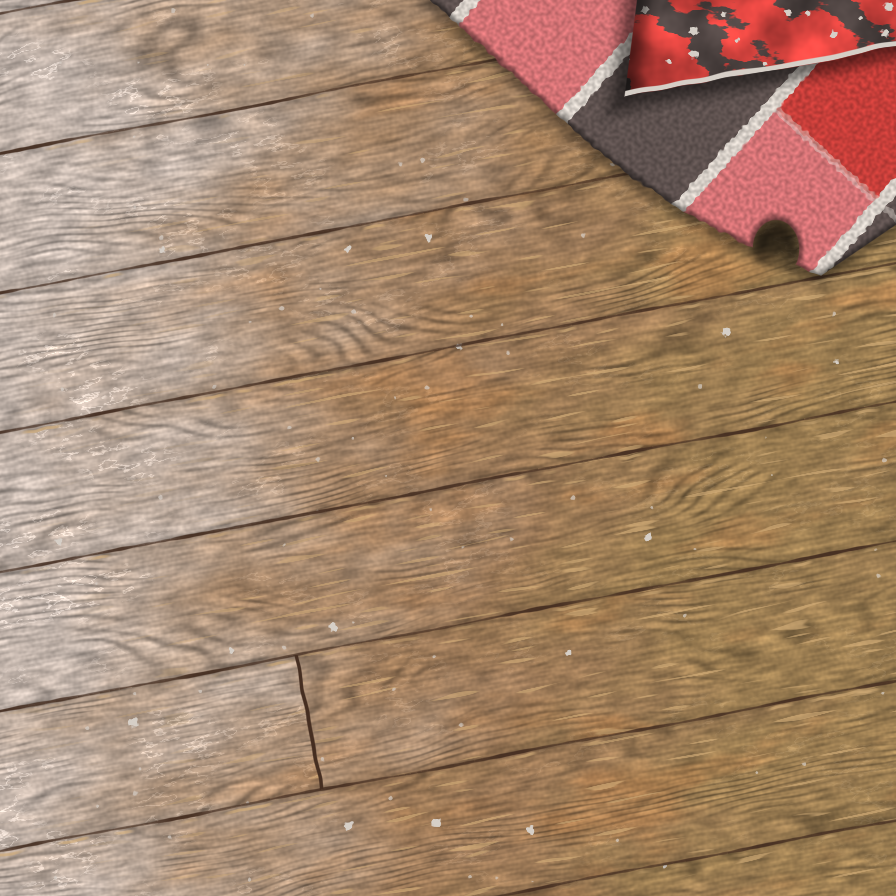
A Shadertoy shader for this texture:

```glsl
// Worn, varnished floorboards with a plaid blanket and cushion at the upper right.
// Boards are rows of a rotated frame, grain is contour lines of stretched gradient
// noise, and the cloth is cut out with signed distances.

const float TILT = 0.188;      // slope of the boards, radians
const float BOARD = 0.153;     // board width
const float TOP_SEAM = 0.967;  // height of the first seam
const vec3 BROWN = vec3(0.61, 0.47, 0.34);
const vec3 OLIVE = vec3(0.60, 0.49, 0.31);
const vec3 AMBER = vec3(0.70, 0.49, 0.30);
const vec3 GOLD = vec3(0.84, 0.69, 0.48);
const vec3 SHEEN = vec3(0.78, 0.735, 0.71);
const vec3 GAP = vec3(0.27, 0.18, 0.13);
const vec3 PINK = vec3(0.83, 0.45, 0.46);
const vec3 RED = vec3(0.86, 0.27, 0.25);
const vec3 CHARCOAL = vec3(0.37, 0.32, 0.31);
const vec3 WOOL = vec3(0.84, 0.81, 0.78);

vec2 hash2(vec2 p) {
  vec3 q = fract(p.xyx * vec3(0.1031, 0.1030, 0.0973));
  q += dot(q, q.yzx + 33.33);
  return fract((q.xx + q.yz) * q.zy);
}

float corner(vec2 cell, vec2 offset) {
  float a = 6.2832 * hash2(cell).x;
  return dot(vec2(cos(a), sin(a)), offset);
}

// Gradient noise, about -0.7 to 0.7
float noise(vec2 p) {
  vec2 i = floor(p), f = p - i, e = vec2(1, 0);
  vec2 u = f * f * f * (f * (f * 6.0 - 15.0) + 10.0);
  return mix(mix(corner(i, f), corner(i + e.xy, f - e.xy), u.x),
             mix(corner(i + e.yx, f - e.yx), corner(i + 1.0, f - 1.0), u.x), u.y);
}

float fbm(vec2 p) {
  float sum = 0.0, amp = 1.0;
  for (int k = 0; k < 4; k++, amp *= 0.5) {
    sum += amp * noise(p);
    p = p * 2.03 + 17.1;
  }
  return sum;
}

// Soft line of the given half width around d = 0
float line(float d, float halfWidth, float soft) {
  return 1.0 - smoothstep(halfWidth - soft, halfWidth + soft, abs(d));
}

// Small uneven specks, at most one per cell
float specks(vec2 p, float cells, float chance, float radius, float soft) {
  vec2 id = floor(p * cells), rnd = hash2(id + 71.0);
  float d = length(p - (id + 0.25 + 0.5 * rnd) / cells);
  d += radius * noise(p * 260.0);
  return step(hash2(id + 9.0).x, chance) * line(d, radius * (0.5 + rnd.y), soft);
}

vec3 floorboards(vec2 p, float px) {
  float c = cos(TILT), s = sin(TILT);
  vec2 q = vec2(c * p.x + s * p.y, c * p.y - s * p.x);
  float rows = (TOP_SEAM - q.y + 0.002 * noise(q * vec2(7, 3))) / BOARD;
  float row = floor(rows), within = (rows - row) * BOARD;
  float joint = q.x - 0.375 + 0.002 * noise(q * 40.0);
  bool jointed = row == 5.0;
  float seed = row * 13.7 + (jointed && joint > 0.0 ? 5.3 : 0.0);
  vec2 g = q + vec2(seed, seed * 0.37);

  // Varnish glare from the left, olive cast toward the right
  float cloud = fbm(g * vec2(4, 9));
  float glare = 1.0 - smoothstep(-0.05, 0.6, p.x - 0.12 * p.y + 0.06 + 0.22 * cloud);
  vec3 col = mix(BROWN, OLIVE, 0.8 * smoothstep(0.45, 0.95, p.x + 0.25 * cloud));
  col = mix(col, AMBER, 0.55 * smoothstep(0.05, 0.6, fbm(g * vec2(5, 14) + 40.0)));
  col = mix(col, SHEEN, 0.9 * glare);

  // Grain: thin dark contours that come and go, faded where too dense
  float ring = 80.0 * q.y + 10.0 * noise(g * vec2(2.2, 8)) + 0.9 * noise(g * vec2(12, 34));
  float strength = smoothstep(-0.3, 0.5, fbm(g * vec2(7, 20) + 7.0));
  strength *= 1.0 - smoothstep(0.3, 0.65, fwidth(ring));
  float vein = pow(0.5 + 0.5 * sin(6.2832 * ring), 2.5);
  col *= 1.0 + strength * (0.09 - 0.3 * vein);
  col *= 1.0 + 0.24 * noise(g * vec2(34, 230)) + 0.16 * fbm(g * vec2(26, 48));
  col *= 1.0 + 0.1 * noise(p * 210.0);

  // Crisp glints, scratches along the grain and pale chips
  float glint = line(fbm(g * vec2(34, 85) + 3.0) - 0.25, 0.07, 0.06);
  glint *= smoothstep(0.0, 0.3, noise(g * vec2(9, 16)));
  col += 0.16 * glint * (0.25 + 0.75 * glare);
  float scratch = smoothstep(0.34, 0.44, noise(g * vec2(13, 150) + 21.0));
  col = mix(col, GOLD, 0.6 * scratch * (1.0 - glare));
  col = mix(col, WOOL, specks(p, 9.0, 0.25, 0.0034, px));
  col = mix(col, WOOL, 0.7 * specks(p + 3.0, 24.0, 0.12, 0.0018, px));

  // Worn board edges, uneven seams and one butt joint
  float seam = min(within, BOARD - within), gap = round(rows);
  float wear = smoothstep(-0.3, 0.4, noise(vec2(q.x * 16.0, gap * 7.3)));
  float nick = noise(vec2(q.x * 70.0, gap * 3.7));
  col *= 0.88 + 0.12 * smoothstep(0.0, 0.012, seam);
  float rim = line(within - 0.005 - 0.002 * nick, 0.0016, px);
  col = mix(col, GOLD, 0.65 * rim * smoothstep(0.0, 0.4, noise(q * vec2(30, 9))));
  float width = 0.0011 + 0.0008 * wear + 0.0009 * nick;
  col = mix(col, GAP, (0.65 + 0.3 * wear) * line(seam, width, px));
  return jointed ? mix(col, GAP, line(joint, 0.002, px)) : col;
}

// Plaid: s runs across the main bands, w runs inward from the hem
vec3 blanket(float s, float w, float px) {
  float fray = 0.004 * noise(vec2(s, w) * 150.0);
  float band = (s + fray + 0.28) / 0.163, inner = w + fray - 1.23;
  vec3 warm = mix(PINK, RED * 0.9, smoothstep(-px, px, inner));
  vec3 col = mix(CHARCOAL, warm, step(mod(band, 2.0), 1.0));
  col = mix(col, WOOL, 0.45 * line(inner, 0.004, px) * step(0.05, s));
  col = mix(col, WOOL, line(band - round(band), 0.045, px / 0.163));
  return col * (1.0 + 0.26 * noise(vec2(s, w) * 210.0));
}

vec3 cushion(vec2 p, float px) {
  float weave = sin(34.0 * p.x + 46.0 * p.y + 3.0 * noise(p * 14.0));
  float dark = smoothstep(0.2, 0.45, weave + 1.3 * fbm(p * vec2(30, 60)));
  vec3 col = mix(RED, CHARCOAL * 0.85, dark) * (0.95 + 0.4 * fbm(p * 16.0));
  return mix(col, WOOL, specks(p, 38.0, 0.3, 0.0035, px));
}

void mainImage(out vec4 fragColor, in vec2 fragCoord) {
  vec2 p = fragCoord / iResolution.xy;
  float px = 0.8 / min(iResolution.x, iResolution.y);
  vec3 col = floorboards(p, px);

  // Blanket: curved hem, lower edge and a fold open at the bottom
  float s = dot(p, vec2(0.74, -0.67)), w = dot(p, vec2(0.67, 0.74));
  float bend = max(s + 0.1, 0.0);
  float hem = w - 1.062 - 0.65 * bend * bend + 0.004 * noise(p * 90.0);
  float lower = 0.827 * (p.y - 0.705 - 0.68 * (p.x - 0.935));
  float fold = length((p - vec2(0.866, 0.722)) * vec2(1, 0.8)) - 0.026;
  float cloth = min(min(hem, lower), fold);
  col *= 1.0 - 0.35 * smoothstep(-0.02, 0.0, cloth);
  col *= 1.0 - 0.7 * smoothstep(-0.008, 0.012, -fold) * smoothstep(0.69, 0.73, p.y);
  vec3 plaid = blanket(s, w, px) * (0.55 + 0.45 * smoothstep(0.0, 0.008, cloth));

  // Cushion with pale piping and a soft shadow
  float base = p.y - 0.763 - 0.185 * p.x + 0.004 * noise(p * 22.0);
  float side = p.x - 0.581 - 0.13 * p.y;
  float pad = min(base, side);
  plaid *= 1.0 - 0.5 * smoothstep(-0.03, 0.0, pad);
  col = mix(col, plaid, smoothstep(-px, px, cloth));
  vec3 fabric = cushion(p, px) * (0.45 + 0.55 * smoothstep(0.0, 0.03, side));
  fabric = mix(fabric, WOOL, line(base - 0.003, 0.003, px));
  fragColor = vec4(mix(col, fabric, smoothstep(-px, px, pad)), 1.0);
}
```
